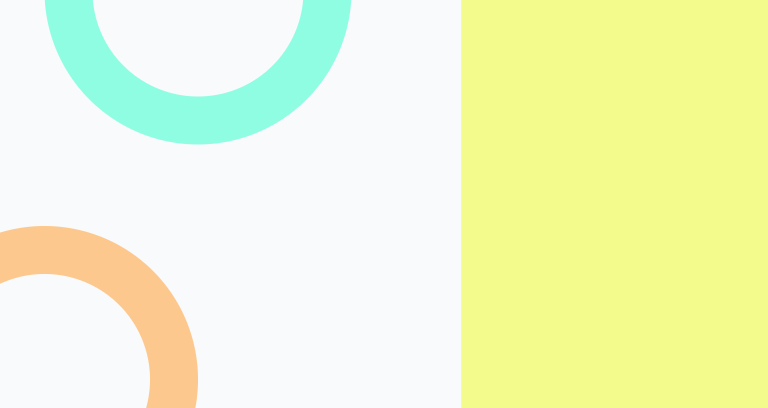
A Shadertoy shader for this background:

```glsl
// Flat backdrop: a pale field with two cropped rings and a yellow side panel.

const vec3 PAPER  = vec3(0.976, 0.981, 0.989);
const vec3 YELLOW = vec3(0.951, 0.984, 0.549);
const vec3 MINT   = vec3(0.560, 0.992, 0.882);
const vec3 PEACH  = vec3(0.992, 0.784, 0.553);

// Ring shape and panel edge, in canvas heights
const float RING_RADIUS = 0.3174;
const float RING_HALF_WIDTH = 0.0588;
const float PANEL_LEFT = 1.1304;

// Signed distance to a ring, negative inside the band
float ringDistance(vec2 p, vec2 center, float radius, float halfWidth) {
    return abs(length(p - center) - radius) - halfWidth;
}

// Antialiased coverage of a signed distance
float coverage(float dist, float pixel) {
    return clamp(0.5 - dist / pixel, 0.0, 1.0);
}

// Paint a colour over the base wherever the distance is negative
vec3 paint(vec3 base, vec3 color, float dist, float pixel) {
    return mix(base, color, coverage(dist, pixel));
}

void mainImage(out vec4 fragColor, in vec2 fragCoord) {
    // Height units, with x scaled to keep the layout at any aspect
    float aspect = 512.0 / 272.0;
    vec2 p = fragCoord / iResolution.xy * vec2(aspect, 1.0);
    float pixel = 1.0 / iResolution.y;

    // Rings
    float mintRing = ringDistance(p, vec2(0.4853, 1.0221), RING_RADIUS, RING_HALF_WIDTH);
    float peachRing = ringDistance(p, vec2(0.1091, 0.0699), RING_RADIUS, RING_HALF_WIDTH);
    vec3 color = paint(PAPER, MINT, mintRing, pixel);
    color = paint(color, PEACH, peachRing, pixel);

    // Side panel
    color = paint(color, YELLOW, PANEL_LEFT - p.x, pixel);

    fragColor = vec4(color, 1.0);
}
```
